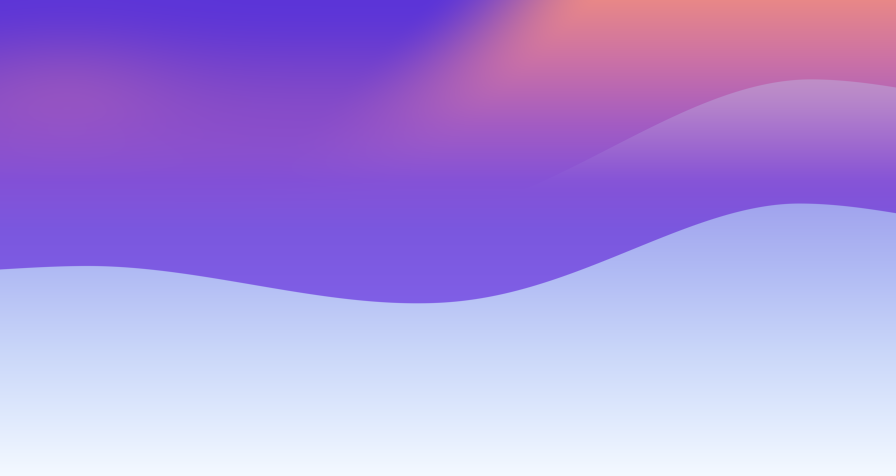
Reproduce this background procedurally as a WebGL 1 fragment shader.

```glsl
precision highp float;

uniform vec2 u_resolution;

// Height of the pale wave in front
float frontWave(float x) {
    float climb = pow(clamp((x - 0.465) / 0.427, 0.0, 1.0), 1.12);
    return 0.4265
        + 0.0147 * smoothstep(-0.098, 0.098, x)
        - 0.0784 * smoothstep(0.098, 0.465, x)
        + 0.2096 * smoothstep(0.0, 1.0, climb)
        - 0.0613 * smoothstep(0.892, 1.172, x);
}

// Height of the translucent wave behind it
float backWave(float x) {
    return 0.544
        + 0.2892 * smoothstep(0.456, 0.905, x)
        - 0.0588 * smoothstep(0.905, 1.172, x);
}

float ramp(float a, float b, float v) {
    return clamp((v - a) / (b - a), 0.0, 1.0);
}

// Coral to violet sky with a deep blue cloud at the upper left
vec3 sky(float x, float depth) {
    vec3 color = mix(vec3(0.91, 0.53, 0.53), vec3(0.79, 0.44, 0.65), ramp(0.0, 0.13, depth));
    color = mix(color, vec3(0.64, 0.36, 0.76), ramp(0.13, 0.26, depth));
    color = mix(color, vec3(0.52, 0.32, 0.84), ramp(0.26, 0.38, depth));
    color = mix(color, vec3(0.48, 0.34, 0.87), ramp(0.38, 0.48, depth));
    color = mix(color, vec3(0.50, 0.37, 0.90), ramp(0.48, 0.64, depth));

    float cloud = 1.0 - smoothstep(0.475, 0.67, x + 0.53 * depth);
    cloud *= 1.0 - smoothstep(0.0, 0.45, depth);

    // Warm glow that thins the cloud near the left side
    vec2 offset = (vec2(x, depth) - vec2(0.075, 0.25)) / vec2(0.12, 0.14);
    cloud *= 1.0 - 0.4 * exp(-dot(offset, offset));
    return mix(color, vec3(0.36, 0.205, 0.845), cloud);
}

// Periwinkle to near white
vec3 mist(float depth) {
    vec3 color = mix(vec3(0.63, 0.64, 0.93), vec3(0.69, 0.73, 0.955), ramp(0.43, 0.57, depth));
    color = mix(color, vec3(0.79, 0.84, 0.975), ramp(0.57, 0.74, depth));
    color = mix(color, vec3(0.87, 0.91, 0.99), ramp(0.74, 0.87, depth));
    return mix(color, vec3(0.955, 0.975, 1.0), ramp(0.87, 1.0, depth));
}

void main() {
    vec2 uv = gl_FragCoord.xy / u_resolution;
    float depth = 1.0 - uv.y;
    float edge = 0.75 / u_resolution.y;

    vec3 color = sky(uv.x, depth);

    // Back wave, fading out downwards
    float veil = smoothstep(-edge, edge, backWave(uv.x) - uv.y);
    veil *= 0.37 * (1.0 - smoothstep(0.15, 0.42, depth));
    color = mix(color, vec3(0.75, 0.80, 0.94), veil);

    // Front wave
    float front = smoothstep(-edge, edge, frontWave(uv.x) - uv.y);
    color = mix(color, mist(depth), front);

    gl_FragColor = vec4(color, 1.0);
}
```
